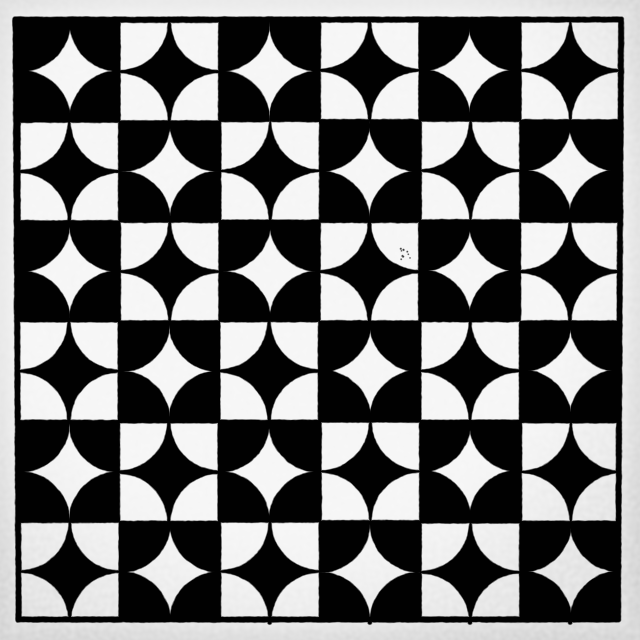
A three.js fragment shader for this pattern:

```glsl
// Hand-inked six by six checkerboard of four-pointed stars in a black frame on paper
varying vec2 vUv;

const float COUNT = 6.0;
const float PITCH = 0.1565;
const vec2 GRID_CENTER = vec2(0.4996, 0.4980);
const vec2 FRAME_CENTER = vec2(0.4974, 0.5007);
const vec2 FRAME_HALF = vec2(0.4753, 0.4733);
const float FRAME_WIDTH = 0.0093;
const float INK = 0.002;

vec2 hash2(vec2 p) {
  p = vec2(dot(p, vec2(127.1, 311.7)), dot(p, vec2(269.5, 183.3)));
  return fract(sin(p) * 43758.55);
}

float gradientDot(vec2 corner, vec2 offset) {
  return dot(hash2(corner) * 2.0 - 1.0, offset);
}

float gradientNoise(vec2 p) {
  vec2 i = floor(p);
  vec2 f = fract(p);
  vec2 u = f * f * f * (f * (f * 6.0 - 15.0) + 10.0);
  vec2 e = vec2(0.0, 1.0);
  float low = mix(gradientDot(i, f), gradientDot(i + e.yx, f - e.yx), u.x);
  float high = mix(gradientDot(i + e.xy, f - e.xy), gradientDot(i + e.yy, f - e.yy), u.x);
  return mix(low, high, u.y);
}

float boxDistance(vec2 p, vec2 halfSize, float corner) {
  vec2 d = abs(p) - halfSize + corner;
  return length(max(d, 0.0)) + min(max(d.x, d.y), 0.0) - corner;
}

float coverage(float d, float blur) {
  return 1.0 - smoothstep(-blur, blur, d);
}

// Signed distance to the paper left bare in one cell, negative on bare paper
float bareDistance(vec2 p, vec2 cell) {
  vec2 jitter = hash2(cell + 7.0);
  float halfCell = 0.5 * PITCH;
  vec2 q = abs(p - (jitter - 0.5) * 0.0022);
  float toCorner = length(q - halfCell);
  float quarters = toCorner - PITCH * mix(0.481, 0.487, jitter.x);
  float inset = max(q.x, q.y) - halfCell + 0.0022;
  float star = PITCH * mix(0.505, 0.516, jitter.y) - toCorner;
  bool isLight = mod(cell.x + cell.y, 2.0) < 0.5;
  return isLight ? max(quarters, inset) : star;
}

// Small clustered and stray ink flecks
float fleckCoverage(vec2 uv, float blur) {
  float ink = 0.0;
  for (int i = 0; i < 14; i++) {
    float n = float(i);
    vec2 h = hash2(vec2(n, 3.7));
    vec2 spot = i < 10 ? vec2(0.632, 0.599) + (h - 0.5) * vec2(0.018, 0.028)
                       : 0.1 + 0.8 * h;
    float radius = mix(0.0006, 0.0018, hash2(vec2(n, 9.1)).x);
    ink = max(ink, coverage(length(uv - spot) - radius, blur));
  }
  return ink;
}

float paperShade(vec2 uv) {
  float falloff = smoothstep(0.42, 0.75, length(uv - vec2(0.45, 0.62)));
  vec2 toEdge = abs(uv - 0.5);
  float margin = smoothstep(0.46, 0.5, max(toEdge.x, toEdge.y));
  float grain = gradientNoise(uv * 110.0) * (0.008 + 0.035 * falloff);
  return 0.965 - 0.075 * falloff - 0.045 * margin + grain;
}

void main() {
  float blur = max(fwidth(vUv.x), 0.0013);
  float wobble = 0.0011 * gradientNoise(vUv * 65.0) + 0.0007 * gradientNoise(vUv * 170.0);

  // Cell index and position about the cell centre
  vec2 grid = (vUv - GRID_CENTER) / PITCH + 0.5 * COUNT;
  vec2 cell = clamp(floor(grid), 0.0, COUNT - 1.0);
  vec2 p = (grid - cell - 0.5) * PITCH;

  // Frame widens slightly towards the top
  vec2 framePos = vUv - FRAME_CENTER;
  vec2 frameHalf = FRAME_HALF + vec2(0.0053 * framePos.y, 0.0);
  float outer = boxDistance(framePos, frameHalf, 0.004) + wobble;
  float inner = boxDistance(framePos, frameHalf - FRAME_WIDTH, 0.001) + wobble;

  // Pen overruns below the column centres
  float overrun = length(vec2(p.x, vUv.y - 0.0275)) - 0.0036;
  overrun += cell.x < 1.5 ? 1.0 : 0.0;

  float bare = coverage(max(bareDistance(p, cell) + wobble, inner), blur);
  float ink = coverage(min(outer, overrun), blur) * (1.0 - bare);
  ink = max(ink, 0.85 * fleckCoverage(vUv, blur));

  float shade = mix(paperShade(vUv), INK, ink);
  gl_FragColor = vec4(vec3(shade), 1.0);
}
```
